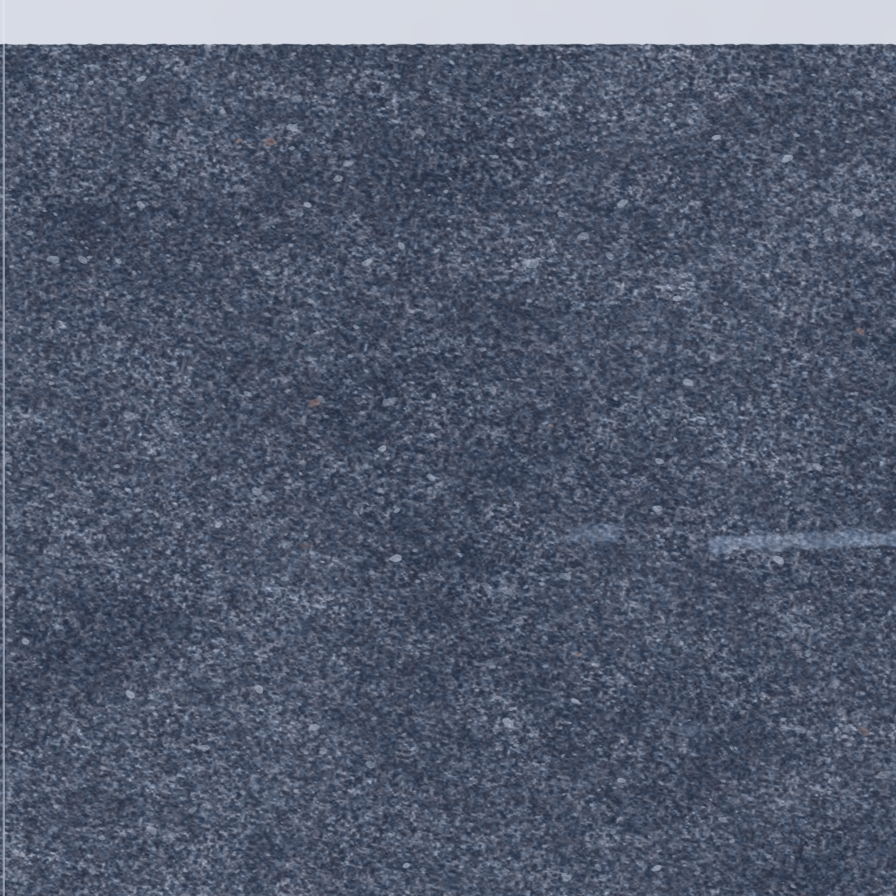
This texture is drawn by a Shadertoy shader. Its source:

```glsl
// Dark blue-grey granular stone slab with pale flecks and streaks, below a light strip.
#define STRIP_BOTTOM 0.9505
#define RIM_X 0.0042
#define GRAIN_FREQ vec2(200.0, 285.0)
#define FINE_FREQ vec2(370.0, 470.0)
#define GRAIN_CONTRAST 0.76
#define FINE_CONTRAST 0.62
#define CLOUD_CONTRAST 0.46
#define BASE_TONE 0.281
#define STONE_TINT vec3(0.0, 0.035, 0.110)
#define STRIP_COLOR vec3(0.838, 0.853, 0.892)
#define FLECK_COLOR vec3(0.63, 0.67, 0.74)
#define WARM_COLOR vec3(0.56, 0.45, 0.43)

float hash(vec2 p) {
    vec3 q = fract(vec3(p.xyx) * 0.1031);
    q += dot(q, q.yzx + 33.33);
    return fract((q.x + q.y) * q.z);
}

float noise(vec2 p) {
    vec2 i = floor(p), f = fract(p);
    f = f * f * (3.0 - 2.0 * f);
    float low = mix(hash(i), hash(i + vec2(1, 0)), f.x);
    float high = mix(hash(i + vec2(0, 1)), hash(i + vec2(1, 1)), f.x);
    return mix(low, high, f.y);
}

float fbm(vec2 p) {
    float sum = 0.0, weight = 0.5;
    for (int i = 0; i < 4; i++) {
        sum += weight * noise(p);
        p = p * 2.03 + 17.3;
        weight *= 0.5;
    }
    return sum / 0.9375;
}

vec2 rotate(vec2 p, float angle) {
    float c = cos(angle), s = sin(angle);
    return vec2(c * p.x + s * p.y, c * p.y - s * p.x);
}

// Scattered irregular flecks: x = coverage, y = random value of the fleck.
vec2 flecks(vec2 uv, float freq, float density, float radius, float px) {
    vec2 p = uv * freq, cell = floor(p), result = vec2(0.0);
    for (int y = -1; y <= 1; y++)
    for (int x = -1; x <= 1; x++) {
        vec2 id = cell + vec2(x, y);
        float pick = hash(id + freq);
        if (pick > density) continue;
        vec2 center = id + vec2(hash(id + 31.7), hash(id + 73.1));
        float size = radius * mix(0.5, 1.2, hash(id + 11.9));
        vec2 d = rotate(p - center, mix(-0.8, 0.5, hash(id + 57.3)));
        float wobble = 0.5 * (noise(p * 5.0) - 0.5);
        float dist = (length(d * vec2(0.75, 1.25)) / size - 1.0 + wobble) * size / freq;
        float cover = 1.0 - smoothstep(-px, px, dist);
        cover *= mix(0.35, 1.0, hash(id + 91.3));
        if (cover > result.x) result = vec2(cover, pick / density);
    }
    return result;
}

// Soft, ragged mineral streak around a center.
float streak(vec2 uv, vec2 center, vec2 halfSize, float slope) {
    vec2 d = uv - center;
    d.y -= slope * d.x;
    d += 0.014 * (vec2(fbm(uv * 70.0), fbm(uv * 70.0 + 40.0)) - 0.5);
    vec2 edge = abs(d) - halfSize;
    return 1.0 - smoothstep(-0.004, 0.003, max(edge.x, edge.y));
}

vec3 stone(vec2 uv, float px) {
    // Grain over broad clouds, combined on a logarithmic scale
    vec2 tilted = rotate(uv, -0.22);
    float grain = noise(tilted * GRAIN_FREQ) - 0.5;
    float fine = noise(tilted * FINE_FREQ + 61.0) - 0.5;
    float cloud = fbm(rotate(uv, 0.4) * vec2(5.0, 9.0) + 3.0) - 0.5;
    float patches = fbm(tilted * vec2(22.0, 38.0)) - 0.5;
    float contrast = 1.0 + 0.7 * patches;
    float logTone = contrast * (GRAIN_CONTRAST * grain + FINE_CONTRAST * fine);
    logTone += CLOUD_CONTRAST * cloud + 0.32 * patches;
    logTone += 0.07 * (0.5 - uv.x) * (1.2 - uv.y);

    // Pale streaks and faint blotches
    float pale = streak(uv, vec2(0.90, 0.397), vec2(0.112, 0.009), 0.035);
    pale = max(pale, 0.8 * streak(uv, vec2(0.663, 0.404), vec2(0.028, 0.009), -0.05));
    pale = max(pale, 0.45 * streak(uv, vec2(0.772, 0.184), vec2(0.016, 0.008), 0.0));
    logTone = mix(logTone, 0.42 + 0.5 * logTone, pale);

    // Tint with slight colour variation between grains
    float hue = noise(uv * 130.0 + 19.0) - 0.5;
    vec3 color = BASE_TONE * exp(logTone) + STONE_TINT;
    color += hue * vec3(0.028, 0.0, -0.022) + pale * vec3(-0.01, 0.005, 0.02);

    // Dark pits, small glints and larger light flecks
    float pit = flecks(uv + 5.0, 95.0, 0.12, 0.24, px).x;
    color = mix(color, vec3(0.14, 0.18, 0.25), 0.6 * pit);
    vec2 glint = flecks(uv, 110.0, 0.15, 0.23, px);
    vec2 fleck = flecks(uv + 2.0, 42.0, 0.07, 0.19, px);
    color = mix(color, FLECK_COLOR, 0.68 * glint.x);
    vec3 fleckColor = mix(FLECK_COLOR, WARM_COLOR, step(0.93, fleck.y));
    return mix(color, fleckColor + 0.12 * fine, 0.8 * fleck.x);
}

void mainImage(out vec4 fragColor, in vec2 fragCoord) {
    vec2 uv = fragCoord / iResolution.xy;
    float px = 1.0 / iResolution.y;
    vec3 color = stone(uv, px);

    // Thin light rim along the left side
    float rim = 1.0 - smoothstep(0.0006, 0.0006 + 1.2 * px, abs(uv.x - RIM_X));
    color = mix(color, vec3(0.66, 0.70, 0.77), 0.75 * rim);

    // Smooth light strip with a slightly rough lower edge
    vec3 strip = STRIP_COLOR + 0.012 * (0.5 - uv.x) + 0.012 * (fbm(uv * 7.0) - 0.5);
    strip += 0.03 * rim;
    float edge = uv.y - STRIP_BOTTOM + 0.0015 * (noise(vec2(uv.x * 180.0, 4.0)) - 0.5);
    color = mix(color, strip, smoothstep(-px, px, edge));
    fragColor = vec4(clamp(color, 0.0, 1.0), 1.0);
}
```
